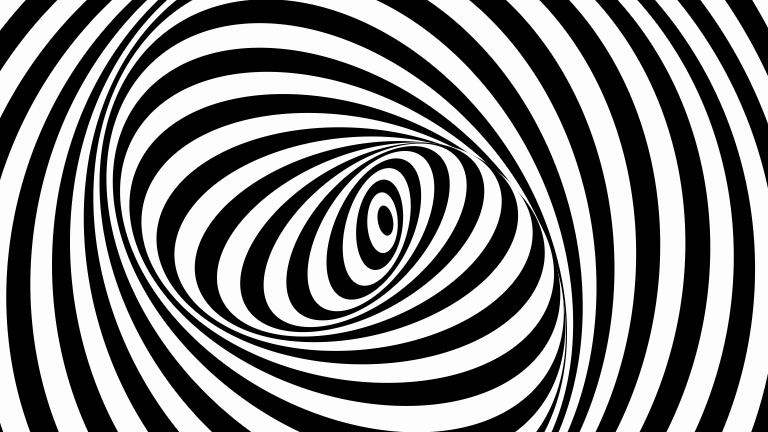
Give the GLSL for this background, as a WebGL 2 fragment shader.

```glsl
#version 300 es
precision highp float;
// Black and white op-art tunnel: nested ellipses in alternating tones.
// Each ring turns a little further than the one inside it, while its centre
// drifts and its outline rounds out, so the bands pinch and spread.

#define RINGS 40
#define RING_STEP 0.0352      // growth of the long radius per ring
#define RING_EASE 0.0000463   // slowing of that growth
#define OUTER_RING 29.0       // rings past this one grow faster
#define OUTER_GAIN 0.0093     // extra growth per outer ring
#define START_ANGLE 1.894     // tilt at the core, radians
#define TURN 0.1501           // clockwise turn per ring
#define CORE_ASPECT 0.5       // short radius / long radius at the core
#define ROUNDING 0.00064      // gain of aspect with ring number squared
#define SETTLE 19.0           // ring where curves turn into straight trends
#define CORE vec2(0.0100, -0.0058)
#define DRIFT vec2(-0.00671, -0.00486)

const vec3 INK = vec3(0.0);
const vec3 PAPER = vec3(0.992);

uniform vec2 u_resolution;
out vec4 fragColor;

vec2 rotateInto(vec2 p, float angle) {
    float c = cos(angle), s = sin(angle);
    return vec2(c * p.x + s * p.y, c * p.y - s * p.x);
}

// First-order signed distance to an ellipse, negative inside
float ellipseDistance(vec2 p, vec2 radii) {
    float k = length(p / radii);
    float slope = length(p / (radii * radii));
    return k * (k - 1.0) / max(slope, 1e-4);
}

float ringDistance(vec2 p, float n) {
    // Square of n up to SETTLE, then its tangent line
    float settled = min(n, SETTLE);
    float curve = settled * (2.0 * n - settled);

    // The sideways drift stops at SETTLE, the downward one goes on
    vec2 centre = CORE + DRIFT * vec2(settled, n);
    float longRadius = RING_STEP * n - RING_EASE * curve
                     + OUTER_GAIN * max(n - OUTER_RING, 0.0);
    float aspect = CORE_ASPECT + ROUNDING * curve;
    vec2 local = rotateInto(p - centre, START_ANGLE - TURN * n);
    return ellipseDistance(local, longRadius * vec2(1.0, aspect));
}

void main() {
    // Canvas height is one unit, origin at the middle
    vec2 p = (gl_FragCoord.xy - 0.5 * u_resolution) / u_resolution.y;
    vec3 color = PAPER;

    // Paint from the widest ellipse down to the core
    for (int i = RINGS; i > 0; i--) {
        float d = ringDistance(p, float(i));
        float cover = clamp(0.5 - d * u_resolution.y, 0.0, 1.0);
        color = mix(color, (i & 1) == 1 ? INK : PAPER, cover);
    }
    fragColor = vec4(color, 1.0);
}
```
